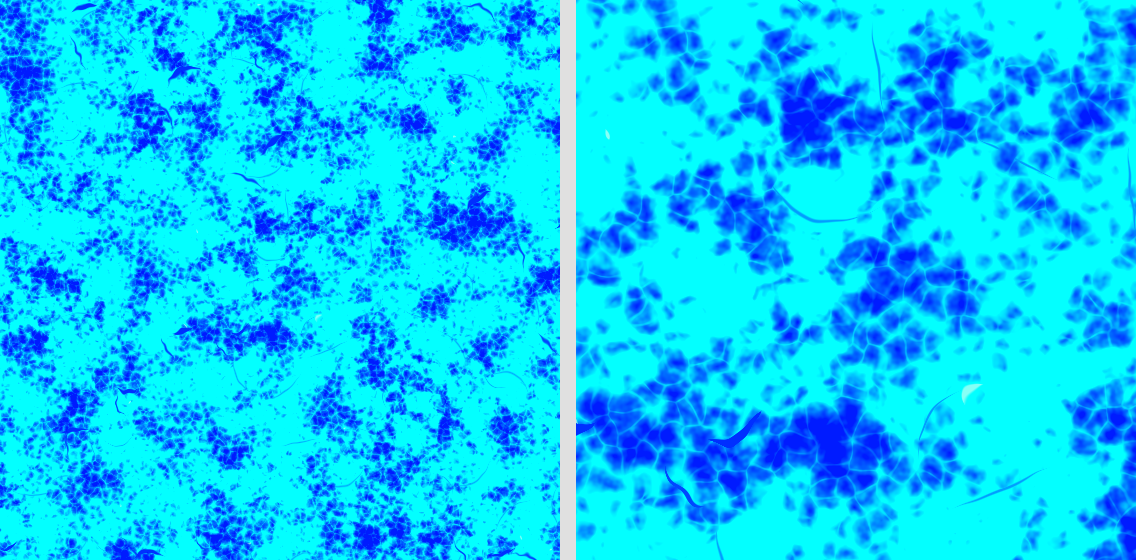
Left, the full canvas; right, a detail of the centre.
This texture is drawn by a Shadertoy shader. Its source:

```glsl
const vec3 FIELD_COLOR = vec3(0.01, 1.0, 1.0);
const vec3 DEEP_COLOR = vec3(0.0, 0.04, 1.0);
const vec3 CHIP_COLOR = vec3(0.75, 1.0, 0.95);
const float BLOTCH_FREQ = 11.0;   // blotches across the canvas
const float LUMP_FREQ = 78.0;     // grains that scallop the blotches
const float OCTAVE_GAIN = 0.65;
const float LUMP_AMOUNT = 0.8;
const float CONTRAST = 1.55;
const float COVERAGE = 0.02;      // raises the share of blue
const float CRACK_LIGHT = 0.16;
const float GRAIN_AMOUNT = 0.22;
const float LEAF_ANGLE = 0.45;
const float TWIG_ANGLE = -0.85;

vec2 hash2(vec2 cell) {
    uvec2 v = uvec2(ivec2(cell)) * 1664525u + 1013904223u;
    v.x += v.y * 1664525u;
    v.y += v.x * 1664525u;
    v ^= v >> 16u;
    v.x += v.y * 1664525u;
    v.y += v.x * 1664525u;
    v ^= v >> 16u;
    return vec2(v & 65535u) / 65536.0;
}

mat2 rotation(float a) {
    return mat2(cos(a), sin(a), -sin(a), cos(a));
}

float cornerSlope(vec2 cell, vec2 offset) {
    float a = 6.28318 * hash2(cell).x;
    return dot(vec2(cos(a), sin(a)), offset);
}

float gradientNoise(vec2 p) {
    vec2 i = floor(p), f = p - i;
    vec2 s = f * f * f * (f * (f * 6.0 - 15.0) + 10.0);
    vec2 e = vec2(1.0, 0.0);
    float low = mix(cornerSlope(i, f), cornerSlope(i + e, f - e), s.x);
    float high = mix(cornerSlope(i + e.yx, f - e.yx), cornerSlope(i + 1.0, f - 1.0), s.x);
    return mix(low, high, s.y);
}

// Blotches with ragged detail; the detail is stronger in some regions
float blotchNoise(vec2 p) {
    float detail = clamp(1.0 + 1.2 * gradientNoise(p * 5.0 + 71.0), 0.6, 1.4);
    float sum = 0.0, amp = 1.0;
    vec2 q = p * BLOTCH_FREQ;
    for (int i = 0; i < 5; i++) {
        sum += amp * gradientNoise(q) * (i == 0 ? 1.0 : detail);
        q = rotation(0.6) * q * 2.15 + 17.3;
        amp *= OCTAVE_GAIN;
    }
    return sum;
}

// Distances to the nearest and second nearest grain centre
vec2 grainDistances(vec2 p) {
    vec2 cell = floor(p), nearest = vec2(9.0);
    for (int y = -1; y <= 1; y++)
    for (int x = -1; x <= 1; x++) {
        vec2 id = cell + vec2(x, y);
        float d = length(id + hash2(id) - p);
        nearest = d < nearest.x ? vec2(d, nearest.x) : vec2(nearest.x, min(nearest.y, d));
    }
    return nearest;
}

// Scattered, bent and tapered strokes, one per cell at most
float strokes(vec2 p, float cells, vec2 size, float angle, float spread, float chance, float pixel) {
    vec2 cell = floor(p * cells);
    float cover = 0.0;
    for (int y = -1; y <= 1; y++)
    for (int x = -1; x <= 1; x++) {
        vec2 id = cell + vec2(x, y);
        vec2 shape = hash2(id + 231.0);
        if (hash2(id + 517.0).x > chance) continue;
        vec2 q = p - (id + hash2(id + 40.0)) / cells;
        q = rotation(-angle - spread * (shape.x - 0.5)) * q / (0.6 + 0.6 * shape.y);
        float along = q.x / size.x;
        q.y += (shape.y - 0.5) * size.x * along * along;
        float edge = abs(q.y) - size.y * (1.0 - along * along);
        cover = max(cover, 1.0 - smoothstep(-pixel, pixel, edge));
    }
    return cover;
}

void mainImage(out vec4 fragColor, in vec2 fragCoord) {
    vec2 p = fragCoord / iResolution.y;
    float pixel = 1.0 / iResolution.y;
    vec2 warp = vec2(gradientNoise(p * 60.0), gradientNoise(p * 60.0 + 33.0));
    vec2 rough = p + 0.007 * warp;

    // Blue depth from blotches and grains
    vec2 grains = grainDistances(rough * LUMP_FREQ);
    float height = blotchNoise(p + 0.004 * warp) + LUMP_AMOUNT * (0.47 - grains.x);
    float depth = CONTRAST * height + COVERAGE;

    // Pale cracks and fine relief inside the blue
    float inside = smoothstep(0.0, 0.4, depth);
    float crack = 1.0 - smoothstep(0.03, 0.16, grains.y - grains.x);
    depth += inside * (GRAIN_AMOUNT * gradientNoise(p * 290.0) - CRACK_LIGHT * crack);
    depth -= 0.33 * max(depth - 0.6, 0.0);
    depth = clamp(depth, 0.0, 0.93);

    // Leaves, twigs and hairs
    float leaf = strokes(rough, 5.5, vec2(0.026, 0.0048), LEAF_ANGLE, 0.6, 0.45, pixel);
    float twig = strokes(rough, 6.0, vec2(0.030, 0.0022), TWIG_ANGLE, 1.0, 0.40, pixel);
    float hair = strokes(p + 0.002 * warp, 11.0, vec2(0.028, 0.0009), 0.0, 6.28, 0.5, pixel);
    depth = max(depth, max(0.85 * leaf, max(0.75 * twig, 0.40 * hair)));

    vec3 color = mix(FIELD_COLOR, DEEP_COLOR, depth);
    float chip = strokes(rough + 3.7, 9.0, vec2(0.004, 0.0016), 1.2, 2.0, 0.12, pixel);
    fragColor = vec4(mix(color, CHIP_COLOR, 0.7 * chip), 1.0);
}
```
